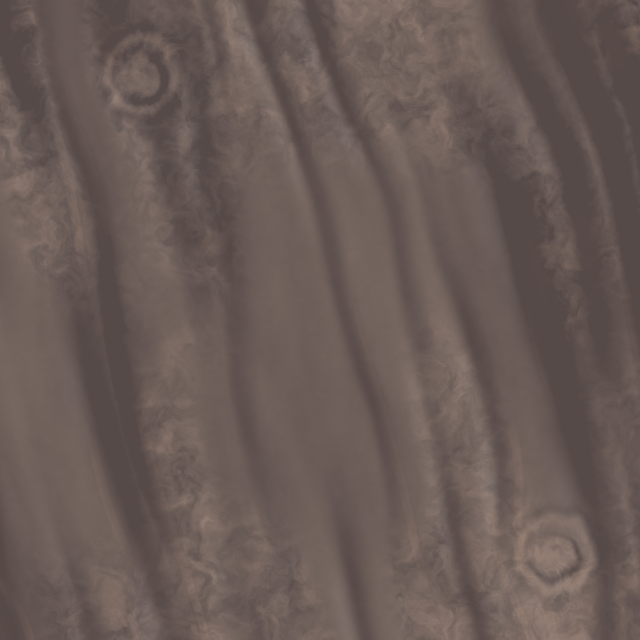
A Shadertoy shader for this texture:

```glsl
float hash(vec2 p) {
    vec3 q = fract(p.xyx * vec3(0.1031, 0.1030, 0.0973));
    q += dot(q, q.yzx + 33.33);
    return fract((q.x + q.y) * q.z);
}

float noise(vec2 p) {
    vec2 i = floor(p), f = fract(p);
    f = f * f * (3.0 - 2.0 * f);
    return mix(mix(hash(i), hash(i + vec2(1, 0)), f.x),
               mix(hash(i + vec2(0, 1)), hash(i + vec2(1, 1)), f.x), f.y);
}

float fbm(vec2 p) {
    float sum = 0.0, amp = 0.5;
    for (int i = 0; i < 5; i++) {
        sum += amp * noise(p);
        p = mat2(1.6, 1.2, -1.2, 1.6) * p + 17.3;
        amp *= 0.5;
    }
    return sum / 0.97;
}

// Soft wandering grooves, steeper on their left side
float furrows(vec2 p) {
    float x = p.x * 11.5, deepest = 0.0;
    for (int i = -1; i <= 1; i++) {
        float id = floor(x) + float(i);
        float seed = hash(vec2(id, 5.0));
        float centre = id + 0.3 + 0.4 * seed + 0.6 * (noise(vec2(id * 7.0, p.y * 3.0)) - 0.5);
        float d = x - centre;
        float width = mix(0.17, 0.34, seed) * (d > 0.0 ? 1.4 : 0.8);
        float depth = smoothstep(0.05, 0.7, noise(vec2(id * 3.0 + 40.0, p.y * 3.0)));
        deepest = max(deepest, depth * exp(-d * d / (width * width)));
    }
    return deepest;
}

// Thin bands with fairly crisp edges
float strips(vec2 p) {
    float x = p.x * 26.0 + 0.8 * noise(vec2(p.x * 3.0, p.y * 5.0));
    float id = floor(x);
    float band = 1.0 - smoothstep(0.14, 0.22, abs(fract(x) - 0.5));
    float along = noise(vec2(id * 11.0, p.y * 4.5 + 9.0));
    return band * smoothstep(0.48, 0.68, along) * step(0.3, hash(vec2(id, 71.0)));
}

void mainImage(out vec4 fragColor, in vec2 fragCoord) {
    vec2 uv = fragCoord / iResolution.xy;

    // Slanted grain that parts around the knots
    vec2 grain = vec2(uv.x + 0.22 * uv.y, uv.y);
    grain.x += 0.06 * (noise(uv * vec2(2.5, 3.0) + 4.0) - 0.5);
    grain.x += 0.016 * (noise(uv * vec2(7.0, 6.0)) - 0.5);
    float knotTone = 0.0, knotTan = 0.0, knotArea = 0.0;
    for (int i = 0; i < 2; i++) {
        vec2 d = uv - mix(vec2(0.222, 0.885), vec2(0.868, 0.135), float(i));
        float r = length(d * vec2(1.0, 0.95)) / 0.055;
        grain.x -= 0.75 * d.x * exp(-r * r * 0.35);
        r += 0.2 * (noise(uv * 42.0) - 0.5);
        vec2 turned = mat2(0.7, 0.72, -0.72, 0.7) * d;
        float a = atan(turned.y, turned.x);
        float facing = 0.5 + 0.5 * cos(a);
        float spiral = r + 0.06 * a;
        float groove = exp(-pow((spiral - 0.68) / 0.11, 2.0));
        float eye = exp(-pow((spiral - 0.24) / 0.1, 2.0));
        float rim = exp(-pow((r - 0.96) / 0.13, 2.0));
        float disc = 1.0 - smoothstep(0.45, 0.65, r);
        knotTone += 0.28 * disc + 0.24 * rim - groove * (0.2 + 0.4 * facing);
        knotTone -= 0.3 * eye * (1.0 - facing);
        knotTone -= 0.2 * exp(-pow((r - 1.25) / 0.14, 2.0));
        knotTan += 0.5 * rim + 0.35 * disc;
        knotArea += 1.0 - smoothstep(0.8, 1.3, r);
    }

    // Broad plates and grooves
    float groove = furrows(grain) * (1.0 - 0.85 * knotArea);
    float plates = fbm(grain * vec2(7.0, 1.8) + 20.0);
    float fibres = noise(grain * vec2(42.0, 4.0)) - 0.5;
    float tone = 0.46 + 1.15 * (plates - 0.5) - 0.56 * groove + 0.1 * fibres;

    // Flaky mottling, faded out in smooth patches
    float rough = smoothstep(0.2, 0.6, noise(grain * vec2(9.0, 3.2) + 7.0));
    rough *= 1.0 - 0.85 * exp(-pow((uv.y - 0.5 - 0.3 * (plates - 0.5)) / 0.065, 2.0));
    rough *= 1.0 - 0.75 * groove;
    vec2 warp = vec2(fbm(uv * 22.0), fbm(uv * 22.0 + 50.0));
    float mottle = fbm(uv * vec2(36.0, 26.0) + 3.5 * warp);
    float cracks = 1.0 - smoothstep(0.0, 0.05, abs(fbm(uv * 21.0 + 3.0 * warp + 31.0) - 0.5));
    float flecks = fbm(uv * 85.0 + 4.0 * warp) - 0.5;
    tone += rough * (0.1 + 1.0 * (mottle - 0.5) + 0.1 * cracks + 0.5 * flecks);
    tone += 0.1 * flecks;

    // Soft lit edges and pale bands
    float lit = furrows(grain + vec2(0.024, 0.0)) * (1.0 - groove);
    float sheen = lit * smoothstep(0.45, 0.8, noise(grain * vec2(8.0, 5.0) + 60.0));
    float band = strips(grain) * (1.0 - groove) * (1.0 - knotArea);
    tone += 0.2 * sheen + 0.15 * band + knotTone;

    // Brown palette with tan and grey tints
    vec3 shade = vec3(0.352, 0.302, 0.292);
    vec3 pale = vec3(0.53, 0.46, 0.425);
    vec3 color = mix(shade, pale, clamp(tone, -0.08, 1.2));
    float warmth = rough * smoothstep(0.45, 0.7, mottle) * 0.5 + 0.5 * band + knotTan;
    color += vec3(0.014, 0.0, -0.006) * warmth;
    float cool = sheen + 0.5 * rough * smoothstep(0.5, 0.75, noise(uv * 13.0 + 80.0));
    color += vec3(-0.006, 0.002, 0.009) * cool;
    fragColor = vec4(color, 1.0);
}
```
